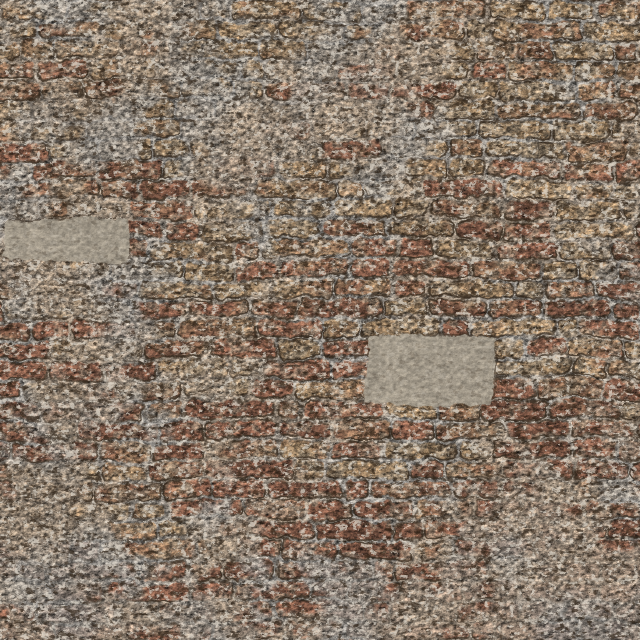
Write a Shadertoy shader that draws this texture.

```glsl
float hash(vec2 p) {
    vec3 q = fract(p.xyx * vec3(0.1031, 0.1030, 0.0973));
    q += dot(q, q.yzx + 33.33);
    return fract((q.x + q.y) * q.z);
}

float noise(vec2 p) {
    vec2 cell = floor(p), f = fract(p);
    f = f * f * (3.0 - 2.0 * f);
    vec2 e = vec2(0.0, 1.0);
    return mix(mix(hash(cell), hash(cell + e.yx), f.x),
               mix(hash(cell + e.xy), hash(cell + e.yy), f.x), f.y);
}

float fbm(vec2 p) {
    float sum = 0.0, weight = 0.53;
    for (int i = 0; i < 4; i++) {
        sum += weight * noise(p);
        p = mat2(1.6, 1.2, -1.2, 1.6) * p + 17.3;
        weight *= 0.5;
    }
    return sum;
}

vec2 fbm2(vec2 p) {
    return vec2(fbm(p), fbm(p + 41.7)) - 0.5;
}

float roundBox(vec2 p, vec2 halfSize, float radius) {
    vec2 q = abs(p) - halfSize + radius;
    return length(max(q, 0.0)) + min(max(q.x, q.y), 0.0) - radius;
}

float joint(float i, float row) {
    return i + 0.7 * (hash(vec2(i, row + 7.0)) - 0.5);
}

// Returns edge distance, random tone, and height within the brick
vec3 brickAt(vec2 p) {
    float row = floor(p.y * 32.0);
    float x = p.x * 11.0 + 10.0 * hash(vec2(row, 3.0));
    float i = floor(x);
    if (x < joint(i, row)) i -= 1.0;
    else if (x > joint(i + 1.0, row)) i += 1.0;
    float left = joint(i, row), right = joint(i + 1.0, row);
    float tone = hash(vec2(i + 50.0, row));
    float rise = p.y * 32.0 - row - 0.5;
    vec2 local = vec2((x - 0.5 * (left + right)) / 11.0, rise / 32.0);
    vec2 halfSize = vec2((right - left) / 22.0, 0.5 / 32.0);
    float gap = 0.002 + 0.0025 * hash(vec2(row, i + 90.0));
    return vec3(roundBox(local, halfSize - gap, 0.006), tone, rise);
}

float surface(vec2 p) {
    return 0.65 * fbm(p * vec2(135.0, 165.0)) + 0.35 * fbm(p * 60.0 + 5.0);
}

void mainImage(out vec4 fragColor, in vec2 fragCoord) {
    vec2 uv = fragCoord / iResolution.xy;
    vec2 wobble = 0.018 * fbm2(uv * 7.0) + 0.012 * fbm2(uv * 45.0 + 9.0) + 0.006 * fbm2(uv * 130.0);
    vec3 brick = brickAt(uv + wobble);
    float d = brick.x, tone = brick.y;

    float grain = fbm(uv * vec2(180.0, 225.0));
    float blotch = fbm(uv * 34.0 + 60.0);
    float relief = surface(uv) - surface(uv + vec2(-0.001, 0.002));

    // Red bricks gather in the middle, ochre ones higher up
    float ochre = smoothstep(0.32, 0.62, 0.55 * tone + 0.45 * fbm(uv * 4.0)
                  + 0.35 * (uv.y - 0.5) + 0.4 * (blotch - 0.5));
    vec3 clay = mix(vec3(0.47, 0.33, 0.265), vec3(0.55, 0.46, 0.355), ochre);
    clay *= 0.9 + 0.2 * hash(vec2(tone * 91.0, 4.0));
    float crust = smoothstep(0.46, 0.64, fbm(uv * vec2(55.0, 75.0) + 11.0) + 0.15 * (tone - 0.5));
    clay = mix(clay, vec3(0.58, 0.53, 0.46), 0.6 * crust);

    // Mortar with cool and warm patches
    vec3 mortar = mix(vec3(0.535, 0.52, 0.50), vec3(0.575, 0.52, 0.46),
                      smoothstep(0.35, 0.65, fbm(uv * 9.0 + 30.0)));
    mortar *= 0.87 + 0.26 * blotch;

    // Plaster smeared over the left and lower parts
    float smear = fbm(uv * 5.0 + 3.0) + 0.5 * (blotch - 0.5) + 0.2 * (tone - 0.5)
                + 0.18 * smoothstep(0.26, 0.08, uv.x) * smoothstep(1.0, 0.6, uv.y)
                + 0.16 * smoothstep(0.32, 0.08, uv.y)
                - 0.1 * smoothstep(0.4, 0.1, length(uv - vec2(0.42, 0.5)));
    float plaster = smoothstep(0.48, 0.64, smear);

    float bare = smoothstep(0.0018, -0.0018, d) * (1.0 - 0.8 * plaster);
    vec3 col = mix(mortar, clay, bare);

    // Broken shadow lines, deepest under each brick
    float open = smoothstep(0.42, 0.62, fbm(uv * 40.0 + 80.0) - 0.1 * sign(brick.z));
    float crack = smoothstep(0.0030, 0.0002, abs(d - 0.0006)) * open * (1.0 - 0.7 * plaster);

    // Two large smooth ashlar blocks
    vec4 blocks[2] = vec4[2](vec4(0.103, 0.622, 0.097, 0.033), vec4(0.672, 0.42, 0.1, 0.052));
    float rough = 1.0;
    for (int i = 0; i < 2; i++) {
        float edge = roundBox(uv + 1.1 * wobble - blocks[i].xy, blocks[i].zw, 0.009);
        float inside = smoothstep(0.0015, -0.0015, edge);
        col = mix(col, vec3(0.63, 0.595, 0.535) * (0.94 + 0.12 * blotch), inside);
        crack = mix(crack, 0.0, inside);
        crack = max(crack, 0.7 * open * smoothstep(0.0025, 0.0005, abs(edge - 0.001)));
        rough = mix(rough, 0.3, inside);
    }

    // Grain, raking light, pale flecks and dark pits
    col *= 1.0 + rough * (1.35 * (grain - 0.5) + 1.7 * relief);
    float fleck = smoothstep(0.53, 0.76, fbm(uv * vec2(150.0, 190.0) + 200.0));
    col = mix(col, vec3(0.86, 0.83, 0.78), 0.75 * rough * fleck);
    float pit = smoothstep(0.56, 0.78, fbm(uv * vec2(115.0, 175.0) + 400.0));
    col = mix(col, vec3(0.18, 0.13, 0.08), max(0.75 * crack, 0.65 * rough * pit));

    fragColor = vec4(clamp(col, 0.0, 1.0), 1.0);
}
```
